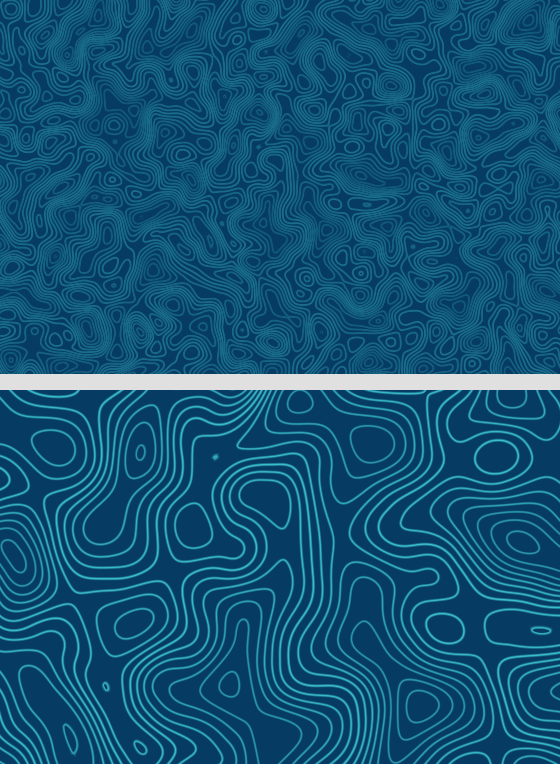
Top: the whole. Bottom: its middle third, enlarged.
This pattern is drawn by a Shadertoy shader. Its source:

```glsl
const vec3 DEEP_BLUE = vec3(0.022, 0.235, 0.388);
const vec3 LINE_CYAN = vec3(0.25, 0.80, 0.84);
const float LEVELS = 9.8;        // contour steps per unit of height
const float THIN_LINE = 0.0010;  // widths in canvas heights
const float BOLD_LINE = 0.0017;

// Unit gradient vector of a lattice corner
vec2 cornerGradient(vec2 cell) {
    float turn = fract(sin(dot(cell, vec2(127.1, 311.7))) * 43758.5453);
    float angle = 6.28318 * turn;
    return vec2(cos(angle), sin(angle));
}

float cornerRamp(vec2 cell, vec2 local, vec2 corner) {
    return dot(cornerGradient(cell + corner), local - corner);
}

float gradientNoise(vec2 p) {
    vec2 cell = floor(p);
    vec2 f = fract(p);
    vec2 blend = f * f * f * (f * (f * 6.0 - 15.0) + 10.0);
    float low = mix(cornerRamp(cell, f, vec2(0, 0)), cornerRamp(cell, f, vec2(1, 0)), blend.x);
    float high = mix(cornerRamp(cell, f, vec2(0, 1)), cornerRamp(cell, f, vec2(1, 1)), blend.x);
    return mix(low, high, blend.y);
}

vec2 rotate(vec2 p, float angle) {
    float c = cos(angle), s = sin(angle);
    return vec2(c * p.x - s * p.y, s * p.x + c * p.y);
}

// Terrain measured in contour steps: small hills on broad slopes
float terrain(vec2 p) {
    vec2 bend = vec2(gradientNoise(p * 6.0 + 31.0), gradientNoise(p * 6.0 + 57.0));
    vec2 q = p + 0.02 * bend;
    float hills = gradientNoise(rotate(q, 0.55) * 12.0 + 9.0);
    float slopes = gradientNoise(rotate(q, 1.2) * 4.7 + 73.0);
    return LEVELS * (hills + 0.6 * slopes) + 0.3;
}

vec2 slopeOf(vec2 p, float height) {
    vec2 stepSize = vec2(0.0005, 0.0);
    return vec2(terrain(p + stepSize.xy) - height,
                terrain(p + stepSize.yx) - height) / stepSize.x;
}

// Share of a filter window that a line of the given width covers
float lineCoverage(float dist, float width, float window) {
    vec2 edges = dist + vec2(-0.5, 0.5) * window;
    vec2 inside = clamp(edges, -0.5 * width, 0.5 * width);
    return (inside.y - inside.x) / window;
}

// Lines are bold at middle heights and thin towards peaks and pits
float lineWidth(float level) {
    return mix(BOLD_LINE, THIN_LINE, min(abs(level) / 5.0, 1.0));
}

void mainImage(out vec4 fragColor, in vec2 fragCoord) {
    vec2 p = fragCoord / iResolution.y;
    float window = 1.5 / iResolution.y;

    // Distance to the nearest contour
    float height = terrain(p);
    float level = floor(height + 0.5);
    float steepness = max(length(slopeOf(p, height)), 1.0);
    float dist = abs(height - level) / steepness;

    // Soft line profile from two windows
    float width = lineWidth(level);
    float ink = mix(lineCoverage(dist, width, window),
                    lineCoverage(dist, width, window * 1.6), 0.5);
    fragColor = vec4(mix(DEEP_BLUE, LINE_CYAN, ink), 1.0);
}
```
